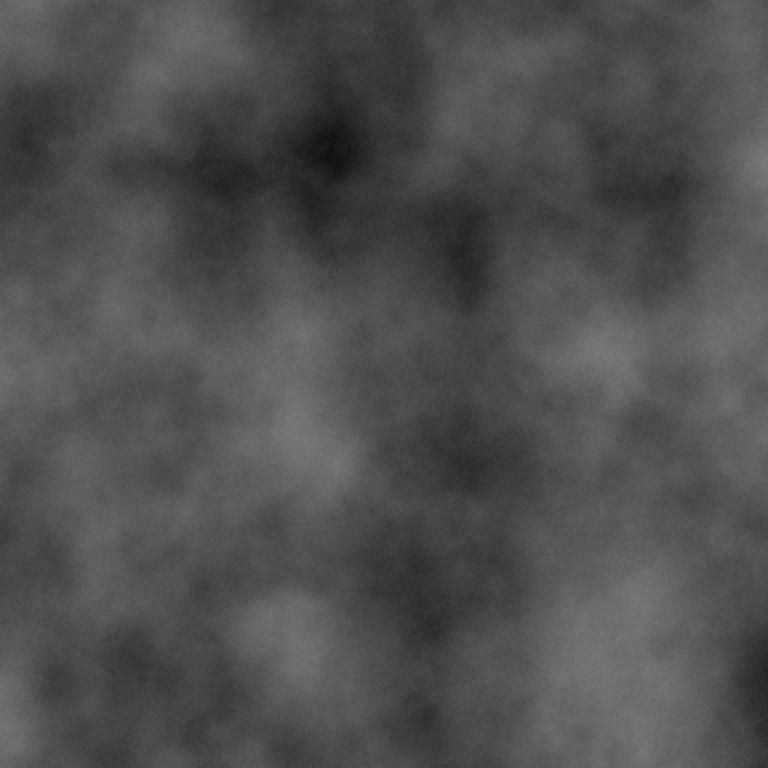
Reproduce this texture procedurally as a Shadertoy shader.

```glsl
// Soft dark grey smoke clouds under a fine, faintly tinted film grain.

const vec3  MID_GREY       = vec3(0.341, 0.339, 0.340);
const float CLOUD_SCALE    = 4.5;    // broad clouds across the canvas
const float CLOUD_CONTRAST = 0.56;
const float CLOUD_GAIN     = 0.53;   // strength of each finer octave
const float SHADOW_SKEW    = 0.25;   // deepens shadows, tames highlights
const int   CLOUD_OCTAVES  = 7;
const float GRAIN_SCALE    = 512.0;  // grains across the canvas
const float GREY_GRAIN     = 0.034;
const float TINT_GRAIN     = 0.020;

// Integer hash of a lattice cell, from 0 to 1
float hash(ivec2 cell, int seed) {
    uint h = uint(cell.x) * 1597334677u
           ^ uint(cell.y) * 3812015801u
           ^ uint(seed) * 2654435769u;
    h = (h ^ (h >> 16)) * 2146121005u;
    h = (h ^ (h >> 15)) * 2221713035u;
    h ^= h >> 16;
    return float(h >> 8) / 16777216.0;
}

// Smoothly interpolated lattice noise, from 0 to 1
float valueNoise(vec2 p, int seed) {
    ivec2 cell = ivec2(floor(p));
    vec2 f = fract(p);
    vec2 blend = f * f * (3.0 - 2.0 * f);
    float low = mix(hash(cell, seed), hash(cell + ivec2(1, 0), seed), blend.x);
    float high = mix(hash(cell + ivec2(0, 1), seed), hash(cell + ivec2(1, 1), seed), blend.x);
    return mix(low, high, blend.y);
}

// Summed octaves, each turned to hide the lattice; centred on zero
float clouds(vec2 p, int octaves, float gain) {
    const mat2 TURN = mat2(0.8, 0.6, -0.6, 0.8);
    float sum = 0.0;
    float amplitude = 0.5;
    for (int i = 0; i < octaves; i++) {
        sum += amplitude * (valueNoise(p, i) - 0.5);
        p = TURN * p * 2.0 + vec2(3.7, 1.9);
        amplitude *= gain;
    }
    return sum;
}

// Grain centred on zero, with a shared grey part and a small part per channel
vec3 filmGrain(vec2 p, float grey, float tint) {
    vec3 channels = vec3(valueNoise(p, 21), valueNoise(p, 22), valueNoise(p, 23));
    return grey * (valueNoise(p, 20) - 0.5) + tint * (channels - 0.5);
}

void mainImage(out vec4 fragColor, in vec2 fragCoord) {
    vec2 uv = fragCoord / iResolution.y;

    // Cloud brightness
    float density = clouds(uv * CLOUD_SCALE + vec2(7.3, 2.6), CLOUD_OCTAVES, CLOUD_GAIN);
    density -= SHADOW_SKEW * density * density;
    vec3 color = MID_GREY + CLOUD_CONTRAST * density;

    // Fine grain
    color += filmGrain(uv * GRAIN_SCALE - 0.5, GREY_GRAIN, TINT_GRAIN);

    fragColor = vec4(clamp(color, 0.0, 1.0), 1.0);
}
```
